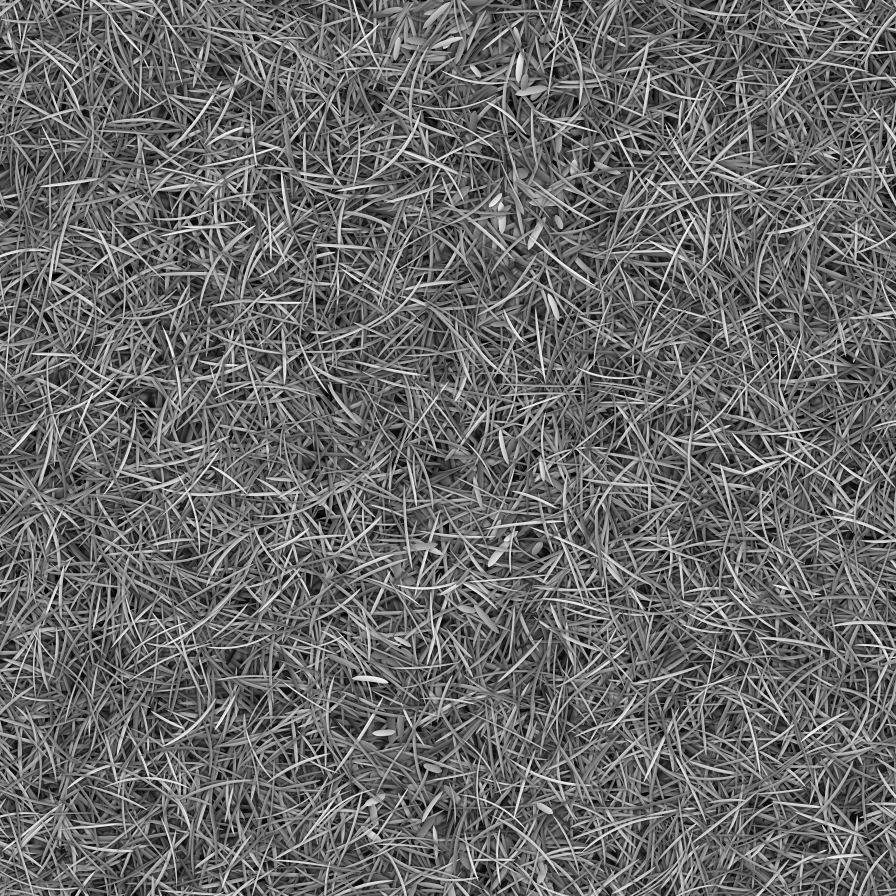
A Shadertoy shader for this texture:

```glsl
// Dense mat of dry, tangled grass blades with worn, leaf-littered patches, in grey.

const int   LAYERS = 12;            // stacked from deep to top
const int   BLADES = 3;             // blades per tuft
const float CELL = 0.06;            // tuft spacing
const vec2  HALF_LENGTH = vec2(0.022, 0.056);
const float DEEP_WIDTH = 0.0024;    // half widths
const float TOP_WIDTH = 0.0013;
const float DEEP_TONE = 0.23;
const float TOP_TONE = 0.69;
const float TONE_SPREAD = 0.46;
const float TUFT_SPREAD = 1.9;      // angle range inside a tuft
const float MAX_BEND = 5.0;
const float SHADOW = 0.26;
const float SHADOW_REACH = 0.0034;
const float GROUND_DARK = 0.05;
const float GROUND_LIGHT = 0.40;
const float PATCH_LIFT = 0.17;

// Three random values per integer position
vec3 hash3(ivec3 cell) {
    uvec3 v = uvec3(cell + 4096) * 1664525u + 1013904223u;
    v.x += v.y * v.z; v.y += v.z * v.x; v.z += v.x * v.y;
    v ^= v >> 16;
    v.x += v.y * v.z; v.y += v.z * v.x; v.z += v.x * v.y;
    return vec3(v >> 8) / float(1u << 24);
}

float valueNoise(vec2 p) {
    ivec2 i = ivec2(floor(p));
    vec2 f = fract(p);
    f = f * f * (3.0 - 2.0 * f);
    float a = hash3(ivec3(i, 900)).x;
    float b = hash3(ivec3(i + ivec2(1, 0), 900)).x;
    float c = hash3(ivec3(i + ivec2(0, 1), 900)).x;
    float d = hash3(ivec3(i + ivec2(1, 1), 900)).x;
    return mix(mix(a, b, f.x), mix(c, d, f.x), f.y);
}

// Worn strip that winds up the middle, broken into patches
float wornAmount(vec2 p) {
    float offset = (p.x - 0.52 - 0.06 * sin(7.0 * (p.y - 0.52))) / 0.10;
    return exp(-offset * offset) * smoothstep(0.2, 0.75, valueNoise(p * 7.0 + 3.0));
}

float groundTone(vec2 p) {
    float mottle = 0.5 * valueNoise(p * 70.0) + 0.3 * valueNoise(p * 150.0 + 17.0)
                 + 0.2 * valueNoise(p * 320.0 + 41.0);
    float tone = mix(GROUND_DARK, GROUND_LIGHT, smoothstep(0.25, 0.8, mottle));
    return tone + PATCH_LIFT * wornAmount(p) * smoothstep(0.3, 0.5, mottle);
}

// Lays one curved, tapered blade and its shadow over the tone below
float layBlade(float below, vec2 q, float halfLength, float halfWidth,
               float bend, float tone, float pixel) {
    float along = q.x / halfLength;
    float slope = 2.0 * bend * q.x;
    float across = (q.y - bend * (q.x * q.x - 0.3 * halfLength * halfLength))
                 / sqrt(1.0 + slope * slope);
    float taper = max(1.0 - along * along * along * along, 0.0);
    float width = halfWidth * taper;
    float edge = abs(across) - width;

    float shade = SHADOW * taper * (1.0 - smoothstep(0.0, SHADOW_REACH, edge));
    float cover = clamp(0.5 - edge / pixel, 0.0, 1.0) * min(1.0, 2.0 * width / pixel);
    float lit = tone + 0.07 * along + 0.09 * clamp(across / halfWidth, -1.0, 1.0);
    return mix(below * (1.0 - shade), lit, cover);
}

void mainImage(out vec4 fragColor, in vec2 fragCoord) {
    vec2 p = fragCoord / iResolution.y;
    float pixel = 1.0 / iResolution.y;
    float tone = groundTone(p);

    for (int layer = 0; layer < LAYERS; layer++) {
        float height = (float(layer) + 0.5) / float(LAYERS);
        vec2 shift = hash3(ivec3(layer, 7, 501)).xy;
        vec2 grid = p / CELL + shift;
        ivec2 home = ivec2(floor(grid));

        for (int n = 0; n < 9; n++) {
            ivec2 cell = home + ivec2(n % 3 - 1, n / 3 - 1);
            vec3 tuft = hash3(ivec3(cell, layer * 8));
            float worn = wornAmount((vec2(cell) + 0.5 - shift) * CELL);

            for (int k = 1; k <= BLADES; k++) {
                // Place and turn the blade
                vec3 place = hash3(ivec3(cell, layer * 8 + k));
                vec2 away = (grid - vec2(cell) - place.xy) * CELL;
                float angle = 6.2832 * tuft.x + (place.z - 0.5) * TUFT_SPREAD;
                vec2 dir = vec2(cos(angle), sin(angle));
                vec2 q = vec2(dot(away, dir), dot(away, vec2(-dir.y, dir.x)));
                if (abs(q.x) > HALF_LENGTH.y || abs(q.y) > 0.025) continue;

                // Vary its form; worn spots hold short, broad scraps and gaps
                vec3 form = hash3(ivec3(cell, layer * 8 + k + 200));
                float pick = fract(form.x * 37.0 + form.y * 11.0);
                if (pick < 0.25 * worn) continue;
                bool scrap = pick > 1.0 - 0.35 * worn;
                float halfLength = mix(HALF_LENGTH.x, HALF_LENGTH.y, form.x) * (scrap ? 0.4 : 1.0);
                float halfWidth = mix(DEEP_WIDTH, TOP_WIDTH, height)
                                * mix(0.65, 1.35, tuft.y) * (scrap ? 2.3 : 1.0);
                float bend = (form.y - 0.5) * 2.0 * MAX_BEND;
                float bladeTone = mix(DEEP_TONE, TOP_TONE, height) + (form.z - 0.5) * TONE_SPREAD;
                tone = layBlade(tone, q, halfLength, halfWidth, bend, bladeTone, pixel);
            }
        }
    }
    fragColor = vec4(vec3(clamp(tone, 0.0, 1.0)), 1.0);
}
```
